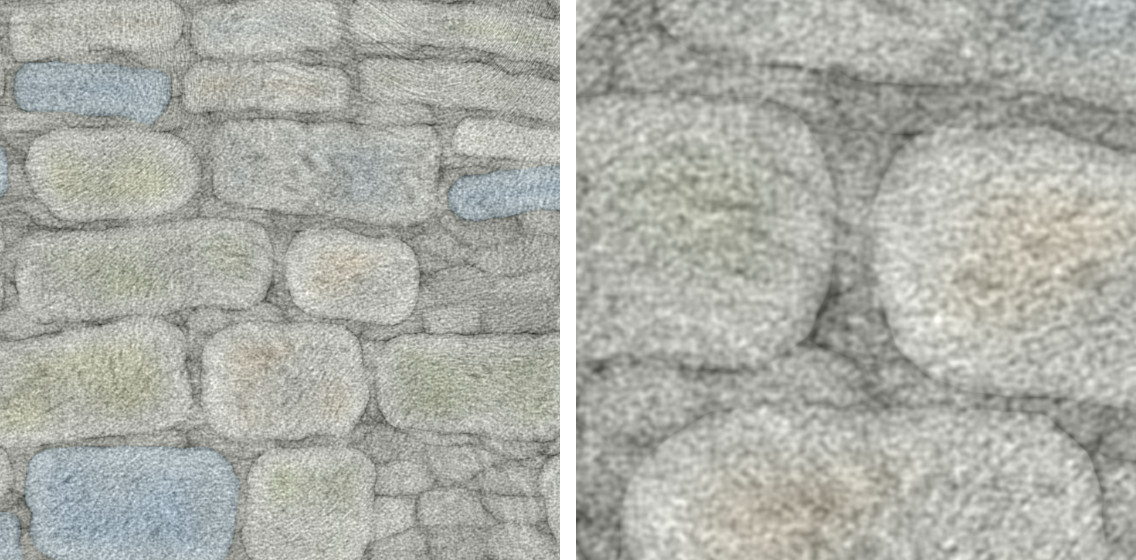
Left: the whole. Right: its middle third, enlarged.
Give the GLSL for this texture, as a WebGL 2 fragment shader.

```glsl
#version 300 es
precision highp float;
uniform vec2 u_resolution;
out vec4 fragColor;

vec2 hash2(vec2 p) {
  vec3 q = fract(p.xyx * vec3(0.1031, 0.1030, 0.0973));
  q += dot(q, q.yzx + 33.33);
  return fract((q.xx + q.yz) * q.zy);
}

float gradientNoise(vec2 p) {
  vec2 i = floor(p), f = fract(p);
  vec2 u = f * f * f * (f * (f * 6.0 - 15.0) + 10.0);
  vec2 e = vec2(0.0, 1.0);
  float a = dot(hash2(i) * 2.0 - 1.0, f);
  float b = dot(hash2(i + e.yx) * 2.0 - 1.0, f - e.yx);
  float c = dot(hash2(i + e.xy) * 2.0 - 1.0, f - e.xy);
  float d = dot(hash2(i + e.yy) * 2.0 - 1.0, f - e.yy);
  return mix(mix(a, b, u.x), mix(c, d, u.x), u.y);
}

mat2 rotate(float a) {
  return mat2(cos(a), sin(a), -sin(a), cos(a));
}

float roundedBox(vec2 p, vec2 halfSize, float radius) {
  vec2 q = abs(p) - halfSize + radius;
  return min(max(q.x, q.y), 0.0) + length(max(q, 0.0)) - radius;
}

// Uneven courses of blocks: nearest and second distance, then the block id
vec4 blocks(vec2 p) {
  vec4 best = vec4(1.0, 1.0, 0.0, 0.0);
  for (int j = -1; j <= 1; j++) {
    float row = floor(p.y / 0.2) + float(j);
    float shift = hash2(vec2(row, 71.0)).x;
    float bottom = row + 0.3 * (hash2(vec2(row, 19.0)).x - 0.5);
    float top = row + 1.0 + 0.3 * (hash2(vec2(row + 1.0, 19.0)).x - 0.5);
    for (int i = -1; i <= 1; i++) {
      vec2 cell = vec2(floor(p.x / 0.34 + shift) + float(i), row);
      float left = cell.x + 0.5 * (hash2(cell + 40.0).x - 0.5);
      float right = cell.x + 1.0 + 0.5 * (hash2(cell + vec2(41.0, 40.0)).x - 0.5);
      vec2 kind = hash2(cell + 90.0);
      if (kind.x < 0.1) continue;
      float count = kind.x > 0.7 ? 2.0 : 1.0;
      for (float k = 0.0; k < count; k++) {
        vec2 id = cell + vec2(k * 37.0, 130.0);
        vec2 rnd = hash2(id);
        vec2 center = vec2((left + right) * 0.5 - shift, mix(bottom, top, (k + 0.5) / count));
        vec2 size = vec2(right - left, (top - bottom) / count) * vec2(0.17, 0.1);
        size -= vec2(0.006, 0.005) + 0.008 * rnd.yx;
        vec2 local = rotate((rnd.x - 0.5) * 0.22) * (p - center * vec2(0.34, 0.2));
        float d = roundedBox(local, size, min(size.x, size.y) * (0.55 + 0.4 * rnd.y));
        if (d < best.x) best = vec4(d, best.x, id);
        else best.y = min(best.y, d);
      }
    }
  }
  return best;
}

// Flat chips in the gaps: edge distance, then the chip's random value
vec2 chips(vec2 p) {
  vec2 q = p * vec2(8.0, 17.0), base = floor(q);
  float near = 9.0, next = 9.0, value = 0.0;
  for (int j = -1; j <= 1; j++)
    for (int i = -1; i <= 1; i++) {
      vec2 cell = base + vec2(i, j);
      float d = length(cell + 0.1 + 0.8 * hash2(cell + 200.0) - q);
      if (d < near) { next = near; near = d; value = hash2(cell + 300.0).x; }
      else next = min(next, d);
    }
  return vec2((next - near) * 0.035, value);
}

void main() {
  vec2 uv = gl_FragCoord.xy / u_resolution;
  vec2 p = uv + 3.0;

  // Wandering courses and rough outlines
  vec2 w = p + 0.045 * vec2(gradientNoise(p * 3.5), gradientNoise(p * 3.1 + 50.0));
  w += 0.010 * vec2(gradientNoise(p * 19.0), gradientNoise(p * 17.0 + 80.0));
  w += 0.004 * vec2(gradientNoise(p * 52.0), gradientNoise(p * 55.0 + 20.0));
  vec4 block = blocks(w);
  vec2 chip = chips(w);
  float inside = smoothstep(0.002, -0.002, block.x);
  float edge = block.x < 0.0 ? min(-block.x, (block.y - block.x) * 0.5) : block.x;
  float heart = inside * smoothstep(0.01, 0.06, edge);

  // Pale rims, mottled hearts and dusky gaps
  float mottle = gradientNoise(p * 9.0) + 0.6 * gradientNoise(p * 21.0 + 9.0);
  float face = 0.715 + 0.035 * smoothstep(0.0, 0.018, edge) - 0.055 * heart;
  face += 0.05 * (hash2(block.zw + 7.0).x - 0.5);
  float gap = 0.625 + 0.08 * chip.y * smoothstep(0.0, 0.012, chip.x);
  float tone = mix(gap, face, inside) + 0.09 * mottle;

  // Broken pencil contours with a soft shade
  float pressure = clamp(0.6 + 1.6 * gradientNoise(p * 14.0 + 30.0), 0.15, 1.0);
  tone -= pressure * (0.17 * exp(-edge / 0.0028) + 0.08 * exp(-edge / 0.011));
  tone -= (1.0 - inside) * pressure * 0.17 * exp(-chip.x / 0.0028);

  // Slanted strokes, pits and paper grain
  vec2 slant = rotate(-0.55 + 0.5 * gradientNoise(p * 2.5)) * uv;
  float strokes = gradientNoise(slant * vec2(60.0, 145.0));
  float pits = gradientNoise(slant * vec2(38.0, 80.0) + 60.0);
  tone += 0.17 * strokes - (0.08 + 0.22 * heart) * max(pits - 0.08, 0.0);
  tone += 0.24 * gradientNoise(uv * vec2(165.0, 205.0) + 11.0);
  tone += 0.13 * gradientNoise(uv * 243.0 + 70.0);

  // Washes of ochre, olive and slate
  vec2 hue = hash2(block.zw + 500.0);
  vec3 wash = mix(vec3(0.035, 0.0, -0.035), vec3(0.005, 0.015, -0.045), smoothstep(0.2, 0.5, hue.x));
  wash = hue.x > 0.8 ? vec3(-0.02, 0.0, 0.025) : wash;
  float amount = heart * smoothstep(-0.25, 0.35, gradientNoise(p * 7.0 + 15.0));
  if (hue.x > 0.92) {
    wash = vec3(-0.11, -0.05, 0.025);
    amount = inside * (0.6 + 0.4 * amount);
  }
  vec3 color = tone + vec3(0.001, 0.009, -0.018) + wash * amount;
  fragColor = vec4(clamp(color, 0.0, 1.0), 1.0);
}
```
